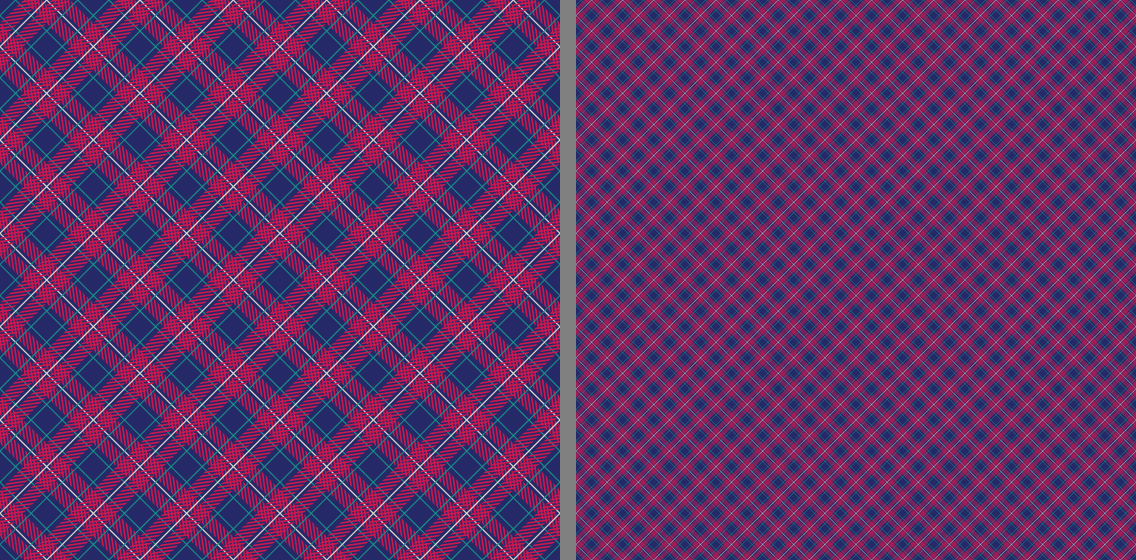
Left, the tile; right, the same tile 3 across and 3 down.
Give the GLSL for this pattern, as a WebGL 1 fragment shader.

```glsl
precision highp float;
// Diagonal tartan: navy ground, twill-hatched red bands, teal and cream pinstripes.

uniform vec2 u_resolution;

const float REPEATS = 6.0;             // whole repeats across and down
const vec2 HATCH = vec2(28.0, 4.0);    // hatch lines per repeat, along and across (even)
const float HATCH_FILL = 0.49;         // share of a band covered by thread

// Stripe positions and half widths, in repeats from the middle of the navy check
const float BAND_CENTRE = 0.3475;
const float BAND_HALF = 0.0975;
const float TEAL_CENTRE = 0.16667;
const float TEAL_HALF = 0.0078;
const float CREAM_CENTRE = 0.5;
const float CREAM_HALF = 0.0092;

const vec3 NAVY = vec3(0.148, 0.160, 0.408);
const vec3 RED = vec3(0.800, 0.095, 0.310);
const vec3 TEAL = vec3(0.095, 0.590, 0.545);
const vec3 CREAM = vec3(0.890, 0.850, 0.810);

// Antialiased coverage of a stripe; blur is one pixel in the units of dist
float stripe(float dist, float halfWidth, float blur) {
  return clamp((halfWidth - dist) / blur + 0.5, 0.0, 1.0);
}

// Evenly spaced threads, one per unit of phase
float threads(float phase, float blur) {
  return stripe(abs(fract(phase) - 0.5), 0.5 * HATCH_FILL, blur);
}

// Lays one set of parallel stripes over the cloth
vec3 weave(vec3 cloth, float across, float hatchPhase, float pixel) {
  float d = abs(fract(across + 0.5) - 0.5);
  float blur = pixel * length(vec2(1.0));
  float band = stripe(abs(d - BAND_CENTRE), BAND_HALF, blur);
  float red = band * threads(hatchPhase, pixel * length(HATCH));
  cloth = mix(cloth, RED, red);
  cloth = mix(cloth, TEAL, stripe(abs(d - TEAL_CENTRE), TEAL_HALF, blur));
  return mix(cloth, CREAM, stripe(abs(d - CREAM_CENTRE), CREAM_HALF, blur));
}

void main() {
  vec2 p = REPEATS * gl_FragCoord.xy / u_resolution;
  float pixel = REPEATS / min(u_resolution.x, u_resolution.y);

  // Falling stripes carry steep threads; rising stripes lie over them
  vec3 cloth = weave(NAVY, p.x + p.y, dot(p, HATCH), pixel);
  cloth = weave(cloth, p.x - p.y, dot(p, vec2(-HATCH.y, HATCH.x)), pixel);

  gl_FragColor = vec4(cloth, 1.0);
}
```
